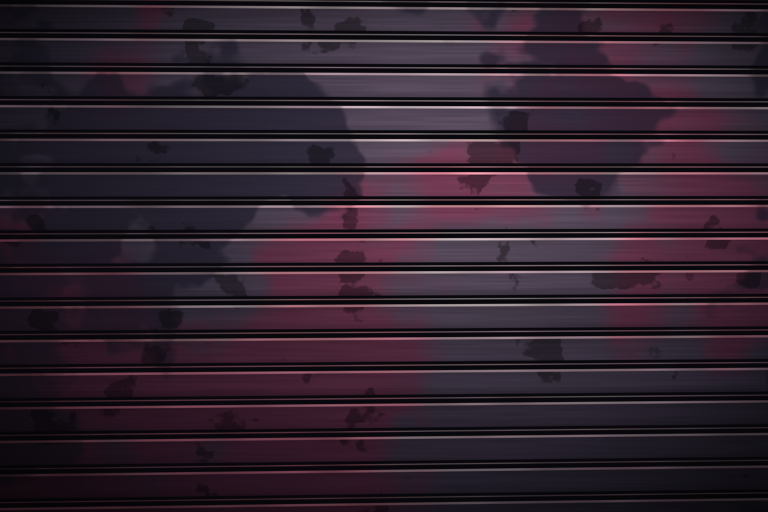
Reproduce this texture procedurally as a WebGL 1 fragment shader.

```glsl
precision highp float;
// Dim ribbed metal shutter with ruddy stains, dark grime and a soft pool of light.

uniform vec2 u_resolution;

const float SLAT_COUNT = 15.48;
const float FIRST_RIDGE = 0.0156;

const vec3 PANEL_DARK = vec3(0.083, 0.073, 0.112);
const vec3 PANEL_LIT = vec3(0.350, 0.300, 0.365);
const vec3 RIDGE_DARK = vec3(0.330, 0.260, 0.300);
const vec3 RIDGE_LIT = vec3(0.800, 0.740, 0.750);
const vec3 GROOVE = vec3(0.032, 0.026, 0.045);
const vec3 NAVY_GRIME = vec3(0.085, 0.078, 0.120);
const vec3 RED_TINT = vec3(1.22, 0.72, 0.84);

float hash(vec2 p) {
  return fract(sin(dot(p, vec2(127.1, 311.7))) * 43758.5453);
}

float noise(vec2 p) {
  vec2 i = floor(p);
  vec2 f = fract(p);
  f = f * f * (3.0 - 2.0 * f);
  float low = mix(hash(i), hash(i + vec2(1.0, 0.0)), f.x);
  float high = mix(hash(i + vec2(0.0, 1.0)), hash(i + vec2(1.0)), f.x);
  return mix(low, high, f.y);
}

float fbm(vec2 p) {
  float sum = 0.0;
  float amplitude = 0.5;
  for (int i = 0; i < 5; i++) {
    sum += amplitude * noise(p);
    p = p * 2.03 + vec2(17.3, 9.1);
    amplitude *= 0.5;
  }
  return sum;
}

// Soft line at a phase of the repeating slat.
float line(float phase, float centre, float halfWidth, float blur) {
  float d = abs(fract(phase - centre + 0.5) - 0.5);
  return 1.0 - smoothstep(halfWidth - blur, halfWidth + blur, d);
}

// Pool of light right of centre, fading to the corners.
float lightPool(vec2 uv) {
  vec2 d = (uv - vec2(0.60, 0.67)) * vec2(2.3, 2.2);
  return exp(-dot(d, d));
}

// Slat coordinate counted downward, with the tilt growing toward the bottom.
float slatCoordinate(vec2 uv) {
  float down = 1.0 - uv.y;
  float tilt = 0.0303 * (down - 0.34) * (uv.x - 0.5);
  return (down + tilt - FIRST_RIDGE) * SLAT_COUNT;
}

// Flat face with fine horizontal brushing.
vec3 panelColor(vec2 p, float phase, float row, float light) {
  float brushed = noise(vec2(p.x * 9.0, p.y * 260.0));
  float shade = 0.90 + 0.16 * sin(phase * 4.2);
  shade *= 0.93 + 0.14 * brushed;
  shade *= 0.95 + 0.10 * hash(vec2(row, 3.0));
  return mix(PANEL_DARK, PANEL_LIT, light) * shade;
}

// Worn highlight whose warmth and strength drift along each slat.
vec3 ridgeColor(vec2 p, float row, float light) {
  float drift = noise(vec2(p.x * 5.0, row * 7.3));
  vec3 tint = mix(vec3(0.93, 1.0, 0.95), vec3(1.06, 0.95, 1.0), drift);
  float wear = 0.82 + 0.30 * noise(vec2(p.x * 14.0, row * 3.7 + 40.0));
  return mix(RIDGE_DARK, RIDGE_LIT, light) * tint * wear;
}

void main() {
  vec2 uv = gl_FragCoord.xy / u_resolution;
  vec2 p = vec2(uv.x * u_resolution.x / u_resolution.y, uv.y);
  float slat = slatCoordinate(uv);
  float phase = fract(slat);
  float row = floor(slat + 0.5);
  float blur = max(0.025, 0.7 * SLAT_COUNT / u_resolution.y);
  float light = lightPool(uv);

  // Stains gather on both sides of the light.
  float side = smoothstep(0.08, 0.36, abs(uv.x - 0.57));
  float redField = fbm(p * 2.6 + vec2(4.2, 1.7)) + 0.10 * side;
  float red = smoothstep(0.49, 0.61, redField);
  float grimeField = fbm(p * 3.6 + vec2(21.0, 8.4)) + 0.07 * side;
  float grime = smoothstep(0.57, 0.61, grimeField);
  float fleck = smoothstep(0.66, 0.71, fbm(p * 13.0 + 31.0));

  vec3 panel = panelColor(p, phase, row, light);
  panel = mix(panel, panel * RED_TINT + vec3(0.040, 0.004, 0.012), red * 0.85);
  panel = mix(panel, NAVY_GRIME * (0.8 + 0.8 * light), grime * 0.65);
  panel *= 1.0 - 0.35 * fleck;

  vec3 ridge = ridgeColor(p, row, light);
  ridge = mix(ridge, ridge * vec3(1.18, 0.78, 0.85), red * 0.8);
  ridge *= 1.0 - 0.25 * grime;

  // Double groove, thin inner lip, then the bright main ridge.
  vec3 color = mix(panel, GROOVE, line(phase, 0.83, 0.135, blur));
  color = mix(color, ridge * 0.72, line(phase, 0.805, 0.020, blur));
  color = mix(color, ridge, line(phase, 0.0, 0.036, blur));

  // Corners sink into shadow.
  vec2 edge = uv - vec2(0.52, 0.56);
  color *= 1.0 - 0.55 * smoothstep(0.16, 0.55, dot(edge, edge));
  gl_FragColor = vec4(color, 1.0);
}
```
